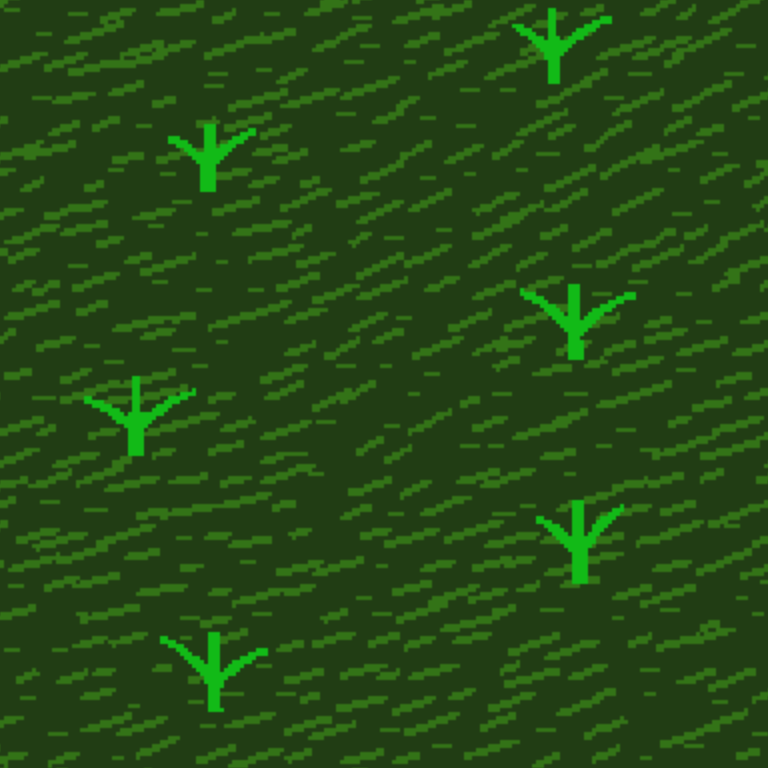
Reproduce this texture procedurally as a WebGL 2 fragment shader.

```glsl
#version 300 es
precision highp float;
// Dark meadow in coarse pixels: slanted grass dashes with a few bright three-bladed tufts.

uniform vec2 u_resolution;
out vec4 outColor;

const vec3 GROUND = vec3(0.13, 0.24, 0.08);
const vec3 DASH = vec3(0.20, 0.45, 0.09);
const vec3 TUFT = vec3(0.07, 0.73, 0.09);

const float PIXELS = 192.0;              // coarse pixels across the canvas
const float SOFTNESS = 0.5;              // edge blend, in coarse pixels
const vec2 DASH_GRID = vec2(16.0, 28.0); // dashes across and up
const float ROW_SHIFT = 0.37;            // sideways drift of each dash row
const vec2 DASH_HALF = vec2(0.013, 0.040);
const float FLAT_SHARE = 0.24;           // share of tiny flat dashes
const vec2 TUFT_GRID = vec2(2.0, 3.0);
const vec2 TUFT_JITTER = vec2(0.17, 0.05);
const vec2 TUFT_HEIGHT = vec2(0.085, 0.120);
const vec2 BLADE_REACH = vec2(0.050, 0.080);

float hash(vec2 p) {
    return fract(sin(dot(p, vec2(127.1, 311.7))) * 43758.5453);
}

vec2 hash2(vec2 p) {
    return vec2(hash(p), hash(p + 57.3));
}

float noise(vec2 p) {
    vec2 i = floor(p), f = fract(p);
    f = f * f * (3.0 - 2.0 * f);
    return mix(mix(hash(i), hash(i + vec2(1, 0)), f.x),
               mix(hash(i + vec2(0, 1)), hash(i + vec2(1, 1)), f.x), f.y);
}

// One dash around the origin: a slanted, slightly bent stroke or a flat sliver
bool insideDash(vec2 d, vec2 id, float region) {
    float cell = 1.0 / PIXELS;
    if (hash(id + 11.7) < FLAT_SHARE)
        return abs(d.x) < mix(0.008, 0.015, hash(id + 5.1)) && abs(d.y) < 0.5 * cell;
    float halfLength = mix(DASH_HALF.x, DASH_HALF.y, hash(id + 23.9));
    float t = d.x / halfLength;
    if (abs(t) > 1.0) return false;
    float slope = mix(0.20, 0.45, region) + 0.16 * (hash(id + 31.3) - 0.5);
    float bend = 0.004 * region * hash(id + 41.9);
    float centre = slope * d.x + bend * sin(3.14159 * t);
    return abs(d.y - centre) < cell * (1.0 - 0.4 * pow(abs(t), 6.0));
}

bool insideDashes(vec2 p) {
    float row = floor(p.y * DASH_GRID.y);
    for (float j = -1.0; j <= 1.0; j++) {
        float y = row + j;
        float column = floor(p.x * DASH_GRID.x + y * ROW_SHIFT);
        for (float i = -1.0; i <= 1.0; i++) {
            vec2 id = vec2(column + i, y);
            vec2 centre = id + 0.5 + vec2(0.7, 0.65) * (hash2(id) - 0.5);
            centre.x -= y * ROW_SHIFT;
            centre /= DASH_GRID;
            if (insideDash(p - centre, id, noise(centre * 4.0 + 3.0))) return true;
        }
    }
    return false;
}

// Upright stem with a curved, tapering blade on each side; origin at the foot
bool insideTuft(vec2 d, vec2 id) {
    float height = mix(TUFT_HEIGHT.x, TUFT_HEIGHT.y, hash(id + 3.3));
    float lean = 0.2 * (hash(id + 7.7) - 0.5);
    float h = d.y / height;
    bool stem = h > 0.0 && h < 1.0 && abs(d.x - lean * d.y) < mix(0.0095, 0.0065, h);

    float joint = 0.33 * height;
    float x = d.x - lean * joint;
    vec2 side = id + 19.0 * sign(x);
    float reach = mix(BLADE_REACH.x, BLADE_REACH.y, hash(side + 2.1));
    float rise = height * mix(0.38, 0.62, hash(side + 8.4));
    float t = abs(x) / reach;
    float curve = t * (1.6 - 0.6 * t);
    float slope = rise / reach * (1.6 - 1.2 * t);
    float thickness = mix(0.0080, 0.0042, t) * sqrt(1.0 + slope * slope);
    bool blade = t < 1.0 && abs(d.y - joint - rise * curve) < thickness;
    return stem || blade;
}

bool insideTufts(vec2 p) {
    for (float j = 0.0; j < TUFT_GRID.y; j++) {
        for (float i = 0.0; i < TUFT_GRID.x; i++) {
            vec2 id = vec2(i, j);
            vec2 foot = vec2(0.23 + 0.57 * i, (j + 0.5) / TUFT_GRID.y - 0.10 + 0.15 * i);
            foot += TUFT_JITTER * (hash2(id + 4.6) - 0.5);
            if (insideTuft(p - foot, id)) return true;
        }
    }
    return false;
}

vec3 pixelColor(vec2 cell) {
    vec2 p = (cell + 0.5) / PIXELS;
    if (insideTufts(p)) return TUFT;
    return insideDashes(p) ? DASH : GROUND;
}

void main() {
    // Blend the four nearest coarse pixels over a narrow edge
    vec2 q = gl_FragCoord.xy / u_resolution.y * PIXELS - 0.5;
    vec2 cell = floor(q);
    vec2 f = clamp((q - cell - 0.5) / SOFTNESS + 0.5, 0.0, 1.0);
    vec3 lower = mix(pixelColor(cell), pixelColor(cell + vec2(1, 0)), f.x);
    vec3 upper = mix(pixelColor(cell + vec2(0, 1)), pixelColor(cell + vec2(1, 1)), f.x);
    outColor = vec4(mix(lower, upper, f.y), 1.0);
}
```
